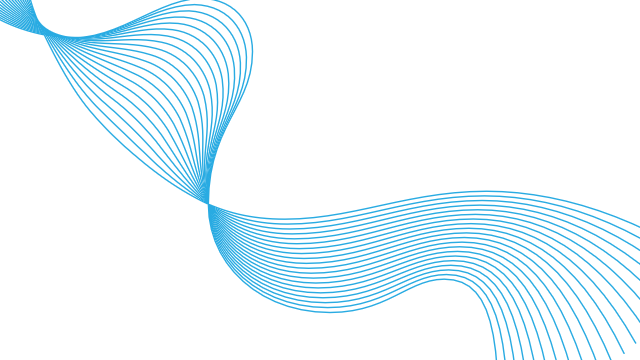
A WebGL 1 fragment shader for this background:

```glsl
precision highp float;
// Twisting ribbon of thin blue lines flowing across a white background.

uniform vec2 u_resolution;

const vec2 CANVAS = vec2(768.0, 432.0);  // design grid, y pointing down
const vec3 PAPER = vec3(1.0);
const vec3 LINE_BLUE = vec3(0.16, 0.67, 0.886);
const float HALF_WIDTH = 0.85;
const float MARGIN = 4.0;
const int STEPS = 14;
const int LINES = 20;

float segmentDistance(vec2 p, vec2 a, vec2 b) {
  vec2 ab = b - a;
  float t = clamp(dot(p - a, ab) / max(dot(ab, ab), 1e-5), 0.0, 1.0);
  return length(p - a - t * ab);
}

// Two cubic Bezier rails at once: xy is the first rail, zw the second.
vec4 rails(vec4 k0, vec4 c0, vec4 c1, vec4 k1, float t) {
  float u = 1.0 - t;
  return u * u * u * k0 + 3.0 * u * u * t * c0 + 3.0 * u * t * t * c1 + t * t * t * k1;
}

// Distance to the nearest of the lines blended between the two rail pieces.
float stripDistance(vec2 p, vec4 a, vec4 b) {
  float nearest = MARGIN;
  for (int i = 0; i < LINES; i++) {
    float s = float(i) / float(LINES - 1);
    vec2 start = mix(a.xy, a.zw, s);
    vec2 end = mix(b.xy, b.zw, s);
    nearest = min(nearest, segmentDistance(p, start, end));
  }
  return nearest;
}

// One ribbon span, cut into strips; strips far from p are skipped.
float spanDistance(vec2 p, vec4 k0, vec4 c0, vec4 c1, vec4 k1) {
  float nearest = MARGIN;
  vec4 previous = k0;
  for (int i = 1; i <= STEPS; i++) {
    vec4 current = rails(k0, c0, c1, k1, float(i) / float(STEPS));
    vec4 low = min(previous, current);
    vec4 high = max(previous, current);
    vec2 boxMin = min(low.xy, low.zw) - MARGIN;
    vec2 boxMax = max(high.xy, high.zw) + MARGIN;
    if (all(greaterThan(p, boxMin)) && all(lessThan(p, boxMax))) {
      nearest = min(nearest, stripDistance(p, previous, current));
    }
    previous = current;
  }
  return nearest;
}

float ribbonDistance(vec2 p) {
  // Knots shared by neighbouring spans
  vec4 entry = vec4(-20.0, 12.0, 32.0, -18.0);
  vec4 upperTwist = vec4(74.0, 45.0, 48.0, 31.0);
  vec4 crest = vec4(240.0, -2.0, 115.0, 141.0);
  vec4 shoulder = vec4(303.0, 62.0, 165.0, 189.0);
  vec4 pinch = vec4(250.0, 245.0, 250.0, 245.0);
  vec4 trough = vec4(396.0, 375.0, 342.0, 263.0);
  vec4 hill = vec4(533.0, 335.0, 584.0, 229.5);
  vec4 exit = vec4(596.0, 560.0, 860.0, 325.0);

  // Upper left twist and fan
  float d = spanDistance(p, entry, vec4(10.0, 32.0, 36.0, 0.0),
                         vec4(42.0, 41.5, 41.0, 16.0), upperTwist);
  d = min(d, spanDistance(p, upperTwist, vec4(138.0, 52.0, 66.0, 69.0),
                          vec4(186.0, 0.0, 88.0, 112.0), crest));
  d = min(d, spanDistance(p, crest, vec4(280.0, -2.0, 130.0, 158.0),
                          vec4(303.0, 26.0, 147.0, 174.0), shoulder));
  d = min(d, spanDistance(p, shoulder, vec4(303.0, 128.0, 192.0, 212.0),
                          vec4(250.0, 150.0, 220.0, 231.0), pinch));

  // Lower wave spreading to the right
  d = min(d, spanDistance(p, pinch, vec4(250.0, 318.0, 278.0, 257.0),
                          vec4(312.0, 375.0, 306.0, 263.0), trough));
  d = min(d, spanDistance(p, trough, vec4(465.0, 375.0, 424.0, 263.0),
                          vec4(490.0, 335.0, 490.0, 229.5), hill));
  return min(d, spanDistance(p, hill, vec4(588.0, 335.0, 670.0, 229.5),
                             vec4(604.0, 395.0, 765.0, 260.0), exit));
}

void main() {
  float pixel = CANVAS.y / u_resolution.y;
  vec2 p = gl_FragCoord.xy * pixel;
  p.y = CANVAS.y - p.y;

  float coverage = clamp(0.5 + (HALF_WIDTH - ribbonDistance(p)) / pixel, 0.0, 1.0);
  gl_FragColor = vec4(mix(PAPER, LINE_BLUE, coverage), 1.0);
}
```
